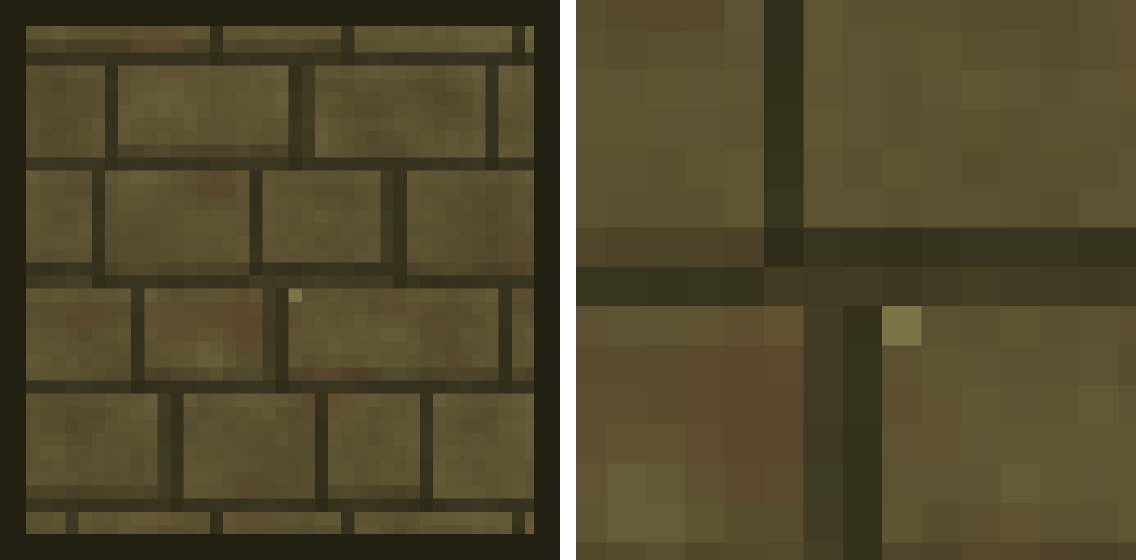
Left, the full canvas; right, a detail of the centre.
Write a WebGL 2 fragment shader that draws this texture.

```glsl
#version 300 es
precision highp float;

uniform vec2 u_resolution;
out vec4 outColor;

const float CELLS = 42.6667;   // square blocks across the canvas
const float FRAME = 2.0;       // border width in blocks
const vec3 FRAME_COLOR = vec3(0.137, 0.126, 0.072);
const vec3 JOINT_DEEP = vec3(0.175, 0.163, 0.093);
const vec3 JOINT_WORN = vec3(0.260, 0.236, 0.142);
const vec3 STONE_SHADE = vec3(0.300, 0.264, 0.160);
const vec3 STONE_LIGHT = vec3(0.405, 0.362, 0.228);
const vec3 RUST = vec3(0.350, 0.268, 0.170);
const vec3 MOSS = vec3(0.320, 0.302, 0.175);
const vec3 CHIP = vec3(0.485, 0.455, 0.285);

// Bed joint below each course, counted in blocks from the top
const float BEDS[6] = float[6](4.0, 12.0, 21.0, 29.0, 38.0, 99.0);
// Upright joints of each course: three full ones, then a worn one
const vec4 JOINTS[6] = vec4[6](
  vec4(16, 26, 39, -9), vec4(8, 22, 37, 23), vec4(7, 19, 30, 29),
  vec4(10, 21, 38, 20), vec4(13, 24, 32, 12), vec4(16, 26, 39, 5));

float hash(vec2 p) {
  vec3 q = fract(vec3(p.xyx) * 0.1031);
  q += dot(q, q.yzx + 33.33);
  return fract((q.x + q.y) * q.z);
}

vec2 gradient(vec2 p) {
  float angle = 6.2832 * hash(p);
  return vec2(cos(angle), sin(angle));
}

float gradientNoise(vec2 p) {
  vec2 i = floor(p), f = fract(p), e = vec2(1, 0);
  vec2 u = f * f * (3.0 - 2.0 * f);
  float a = dot(gradient(i), f);
  float b = dot(gradient(i + e), f - e);
  float c = dot(gradient(i + e.yx), f - e.yx);
  float d = dot(gradient(i + 1.0), f - 1.0);
  return mix(mix(a, b, u.x), mix(c, d, u.x), u.y);
}

vec3 jointColor(vec2 cell, float wear) {
  float grime = 0.35 * gradientNoise(cell * 0.31 + 7.7) + 0.2 * (hash(cell + 3.0) - 0.5);
  return mix(JOINT_DEEP, JOINT_WORN, clamp(wear + grime, 0.0, 1.15));
}

// box holds the joints around the stone: left, top, right, bottom
vec3 stoneColor(vec2 cell, vec4 box) {
  vec2 id = box.xy;
  float tone = 0.54 + 0.22 * (hash(id) - 0.5);
  tone += 0.55 * gradientNoise(cell * 0.23 + id * 1.7);
  tone += 0.24 * gradientNoise(cell * 0.57 + 4.3);
  tone += 0.16 * (hash(cell) - 0.5);

  // Bright upper and side rims, shaded foot on some stones
  vec2 near = cell - box.xy, far = box.zw - cell;
  float rim = 0.5 + 0.5 * gradientNoise(cell * 0.4 + 19.0);
  if (near.y < 1.5) tone += 0.32 * rim;
  if (near.x < 1.5) tone += 0.30 * rim * hash(id + 5.0);
  if (far.x < 1.5) tone += 0.22 * rim * hash(id + 8.0);
  if (far.y < 1.5) tone -= 0.5 * step(0.55, hash(id + 11.0));

  vec3 color = mix(STONE_SHADE, STONE_LIGHT, clamp(tone, -0.15, 1.15));
  float tint = gradientNoise(cell * 0.19 + 31.0);
  color = mix(color, RUST, 0.55 * smoothstep(0.12, 0.5, tint));
  color = mix(color, MOSS, 0.45 * smoothstep(0.08, 0.45, -tint));

  // One rusty patch and one chipped corner
  float stain = length((cell - vec2(18.3, 24.3)) * vec2(0.8, 0.6));
  color = mix(color, RUST, 0.85 * smoothstep(2.2, 0.5, stain));
  return mix(color, CHIP, step(distance(cell, vec2(22)), 0.5));
}

vec3 wallColor(vec2 cell) {
  int course = 0;
  for (int i = 0; i < 5; i++) course += int(cell.y > BEDS[i]);
  float bed = BEDS[course];
  float top = course > 0 ? BEDS[course - 1] : FRAME - 1.0;
  vec4 joints = JOINTS[course];

  // Nearest joints on both sides, and the stone's place in its course
  float left = FRAME - 1.0, right = 41.0, place = 0.0;
  bool upright = false;
  for (int i = 0; i < 4; i++) {
    float x = joints[i];
    upright = upright || (i < 3 && cell.x == x);
    if (x <= cell.x) left = max(left, x);
    else right = min(right, x);
    if (i < 3) place += step(x, cell.x);
  }

  // Alternate stones of the third course stand one block shorter
  bool raised = course == 2 && mod(place, 2.0) < 0.5;
  if (raised && cell.y == bed) return jointColor(cell, 0.95);
  if (raised) bed -= 1.0;
  if (cell.y == bed) return jointColor(cell, upright ? 0.1 : 0.5);
  if (upright) return jointColor(cell, 0.42);
  if (cell.x == joints.w) return jointColor(cell, 0.9);
  return stoneColor(cell, vec4(left, top, right, bed));
}

vec3 scene(vec2 uv) {
  vec2 p = vec2(uv.x, 1.0 - uv.y) * CELLS;
  vec2 inset = min(p, CELLS - p);
  if (min(inset.x, inset.y) < FRAME)
    return FRAME_COLOR * (1.0 + 0.05 * gradientNoise(p * 0.15));
  return wallColor(floor(p));
}

void main() {
  // Four samples per fragment smooth the block edges
  vec3 color = vec3(0);
  for (int i = 0; i < 4; i++) {
    vec2 offset = vec2(i % 2, i / 2) * 0.5 - 0.25;
    color += scene((gl_FragCoord.xy + offset) / u_resolution);
  }
  outColor = vec4(color / 4.0, 1.0);
}
```
